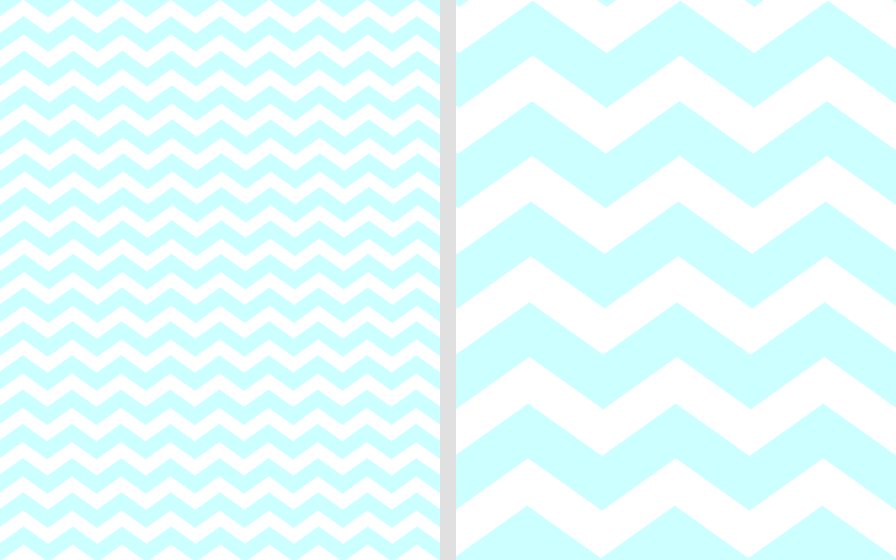
Left, the full canvas; right, a detail of the centre.
A WebGL 2 fragment shader for this pattern:

```glsl
#version 300 es
precision highp float;
// Pale aqua chevron bands zigzagging across a white ground.

uniform vec2 u_resolution;
out vec4 fragColor;

const float TAU = 6.2831853;
const vec3 WHITE = vec3(1.0);
const vec3 AQUA = vec3(0.8, 1.0, 1.0);

const vec2 REPEATS = vec2(8.948, 16.48);  // zigzags across, bands down
const vec2 FIRST_PEAK = vec2(0.483, 0.74); // centre of the first band's peak, in cells
const float ZIGZAG_HEIGHT = 0.515;         // peak to trough, in rows
const float BAND_HEIGHT = 0.536;           // vertical thickness, in rows

// Triangle wave: 0 at whole numbers (peaks), 1 halfway between (troughs).
float triangleWave(float x) {
    return 2.0 * abs(fract(x + 0.5) - 0.5);
}

// Slight drift of each band, in cells, from layered sines.
vec2 bandDrift(float band) {
    float across = 0.022 * cos(TAU * (band - 4.0) / 15.0);
    float down = 0.006 + 0.021 * cos(TAU * (band - 3.0) / 11.0)
               + 0.015 * sin(TAU * band / 16.0);
    return vec2(across, down);
}

// Height of a point below the zigzag line of band zero.
float belowZigzag(vec2 cell, float height) {
    return cell.y - height * triangleWave(cell.x);
}

// Coverage of a centred stripe, softened over one pixel.
float stripe(float offset, float thickness, float pixel) {
    return clamp(0.5 + (0.5 * thickness - abs(offset)) / pixel, 0.0, 1.0);
}

void main() {
    vec2 uv = gl_FragCoord.xy / u_resolution;
    vec2 cell = vec2(uv.x, 1.0 - uv.y) * REPEATS - FIRST_PEAK;

    // Nearest band, then its offset once the drift is applied.
    float band = floor(belowZigzag(cell, ZIGZAG_HEIGHT) + 0.5);
    float offset = belowZigzag(cell - bandDrift(band), ZIGZAG_HEIGHT) - band;

    // One pixel measured across the slanted edge, in rows.
    float pixel = length(vec2(2.0 * ZIGZAG_HEIGHT, 1.0) * REPEATS / u_resolution);

    fragColor = vec4(mix(WHITE, AQUA, stripe(offset, BAND_HEIGHT, pixel)), 1.0);
}
```
